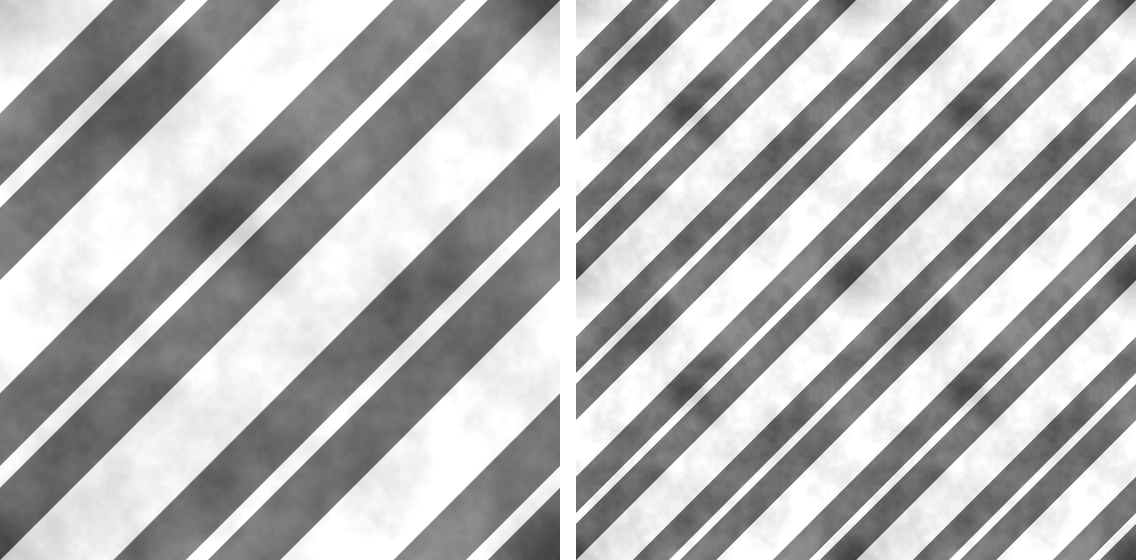
Left: one tile. Right: repeated 2 by 2.
A Shadertoy shader for this pattern:

```glsl
const float REPEATS = 2.0;
const float BAND_CENTRE = 0.703;
const float BAND_HALF = 0.298;
const float GAP_HALF = 0.039;
const float LIGHT = 0.95;
const float DARK = 0.427;
const float WEAR = 0.42;

// Integer hash to 0..1
float hash(ivec2 cell, int seed) {
    uvec3 v = uvec3(cell.x, cell.y, seed) * uvec3(1597u, 3571u, 9277u);
    uint h = (v.x ^ (v.y << 8) ^ (v.z << 16)) * 747796405u + 289133u;
    h = ((h >> 15) ^ h) * 277803737u;
    h = ((h >> 13) ^ h) * 668265263u;
    h = (h >> 16) ^ h;
    return float(h & 65535u) / 65535.0;
}

// Value noise that wraps after a whole number of cells
float tileNoise(vec2 uv, int cells, int seed) {
    vec2 p = uv * float(cells);
    vec2 f = fract(p);
    ivec2 a = ivec2(floor(p)) % cells;
    ivec2 b = (a + 1) % cells;
    f = f * f * f * (f * (f * 6.0 - 15.0) + 10.0);
    float low = mix(hash(a, seed), hash(ivec2(b.x, a.y), seed), f.x);
    float high = mix(hash(ivec2(a.x, b.y), seed), hash(b, seed), f.x);
    return mix(low, high, f.y);
}

// Layered cloud noise, 0..1
float clouds(vec2 uv, int cells, float gain) {
    float sum = 0.0, total = 0.0, weight = 1.0;
    for (int i = 0; i < 6; i++) {
        sum += weight * tileNoise(uv, cells, i + 1);
        total += weight;
        weight *= gain;
        cells *= 2;
    }
    return sum / total;
}

// Coverage of a stripe from its signed distance
float cover(float dist, float soft) {
    return 1.0 - smoothstep(-soft, soft, dist);
}

// Dark diagonal band split by a narrow light gap
float splitBand(vec2 uv, float repeats, float soft) {
    float phase = fract((uv.x - uv.y) * repeats - BAND_CENTRE + 0.5) - 0.5;
    float toCanvas = 1.0 / (repeats * sqrt(2.0));
    float offset = abs(phase);
    float band = cover((offset - BAND_HALF) * toCanvas, soft);
    float gap = cover((offset - GAP_HALF) * toCanvas, soft);
    return band * (1.0 - gap);
}

void mainImage(out vec4 fragColor, in vec2 fragCoord) {
    vec2 uv = fragCoord / iResolution.xy;
    float soft = max(0.0015, 0.75 / iResolution.y);

    // Stripes
    float shade = mix(LIGHT, DARK, splitBand(uv, REPEATS, soft));

    // Cloudy wear over both tones
    shade += WEAR * (clouds(uv, 5, 0.62) - 0.5);

    fragColor = vec4(vec3(clamp(shade, 0.0, 1.0)), 1.0);
}
```
